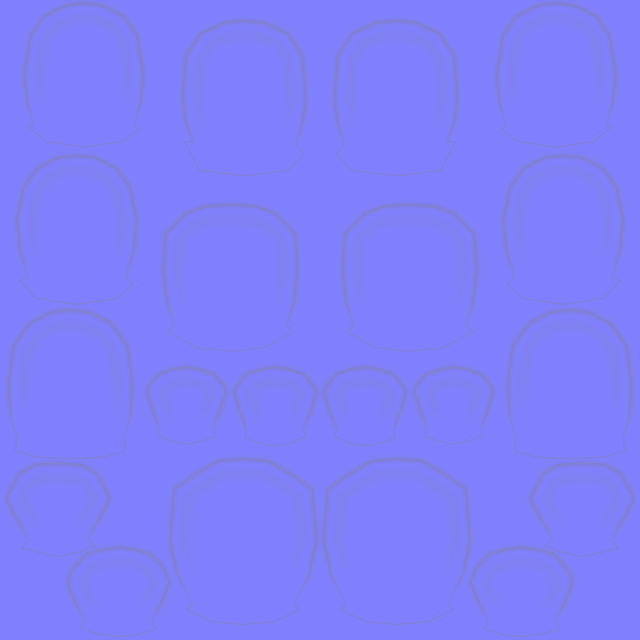
Reproduce this texture map procedurally as a Shadertoy shader.

```glsl
float glow(float d, float radius) {
    radius = max(radius, 0.5 / iResolution.y);
    return exp(-0.5 * d * d / (radius * radius));
}

float segmentDistance(vec2 p, vec2 a, vec2 b) {
    vec2 ab = b - a;
    return length(p - a - ab * clamp(dot(p - a, ab) / dot(ab, ab), 0.0, 1.0));
}

// frame: centre x, top y, half width, height; the profile runs from crown to base
float plate(vec2 p, vec4 frame, vec4 crownShoulder, vec4 templeFlank,
            vec4 neckLip, vec2 base, float waist, float tilt) {
    vec2 q = vec2(p.x - frame.x, frame.y - p.y);
    float lean = q.x < 0.0 ? -tilt : tilt;
    q.x = abs(q.x);

    vec2 profile[10] = vec2[10](
        vec2(0.0), crownShoulder.xy, crownShoulder.zw, templeFlank.xy,
        vec2(1.0, waist), templeFlank.zw,
        neckLip.xy + vec2(0.0, lean * 0.35),
        neckLip.zw + vec2(0.0, lean), base, vec2(0.0, 1.0));

    float rim = 1.0, foot = 1.0;
    bool inside = false;
    for (int i = 0; i < 9; i++) {
        vec2 a = profile[i] * frame.zw;
        vec2 b = profile[i + 1] * frame.zw;
        float d = segmentDistance(q, a, b);
        if (i < 6) rim = min(rim, d);
        else foot = min(foot, d);
        if ((a.y > q.y) != (b.y > q.y) &&
            q.x < a.x + (b.x - a.x) * (q.y - a.y) / (b.y - a.y)) inside = !inside;
    }

    // Crisp crease with a halo, thin foot line, and a soft inset groove
    float height = q.y / frame.w;
    float fade = 1.0 - smoothstep(0.6, 0.9, height);
    float crease = mix(0.09, 0.13, fade) * glow(rim, mix(0.001, 0.0019, fade))
                 + 0.055 * fade * glow(rim, 0.0055);
    float line = 0.15 * glow(foot, 0.001);
    float groove = inside ? 0.06 * glow(rim - 0.0225, 0.0075) : 0.0;
    groove *= 1.0 - smoothstep(0.45, 0.8, height);
    return max(max(crease, line), groove);
}

void mainImage(out vec4 fragColor, in vec2 fragCoord) {
    vec2 uv = fragCoord / iResolution.xy;
    vec2 p = vec2(0.5 - abs(uv.x - 0.5), uv.y);
    float shade = 0.0;

    // Outer column
    shade = max(shade, plate(p, vec4(0.131, 0.995, 0.093, 0.225),
        vec4(0.30, 0.015, 0.67, 0.09), vec4(0.89, 0.22, 0.95, 0.70),
        vec4(0.84, 0.845, 0.94, 0.865), vec2(0.63, 0.96), 0.50, 0.01));
    shade = max(shade, plate(p, vec4(0.120, 0.7565, 0.0935, 0.232),
        vec4(0.30, 0.01, 0.65, 0.08), vec4(0.89, 0.21, 0.95, 0.64),
        vec4(0.82, 0.82, 0.95, 0.855), vec2(0.68, 0.96), 0.43, 0.012));
    shade = max(shade, plate(p, vec4(0.110, 0.5155, 0.0965, 0.232),
        vec4(0.30, 0.015, 0.66, 0.09), vec4(0.92, 0.24, 0.97, 0.72),
        vec4(0.87, 0.86, 0.89, 0.95), vec2(0.55, 0.99), 0.50, 0.0));

    // Large inner plates
    shade = max(shade, plate(p, vec4(0.3815, 0.9675, 0.0963, 0.242),
        vec4(0.30, 0.01, 0.70, 0.08), vec4(0.94, 0.22, 0.95, 0.65),
        vec4(0.84, 0.79, 0.97, 0.82), vec2(0.72, 0.965), 0.50, 0.035));
    shade = max(shade, plate(p, vec4(0.360, 0.680, 0.1045, 0.229),
        vec4(0.38, 0.01, 0.67, 0.06), vec4(0.97, 0.20, 0.95, 0.66),
        vec4(0.84, 0.825, 0.95, 0.865), vec2(0.50, 0.975), 0.45, 0.0));
    shade = max(shade, plate(p, vec4(0.380, 0.2825, 0.1145, 0.258),
        vec4(0.34, 0.01, 0.65, 0.09), vec4(0.94, 0.18, 0.90, 0.70),
        vec4(0.69, 0.875, 0.77, 0.91), vec2(0.42, 0.985), 0.49, 0.0));

    // Small middle row
    shade = max(shade, plate(p, vec4(0.291, 0.426, 0.061, 0.120),
        vec4(0.30, 0.02, 0.70, 0.09), vec4(0.96, 0.23, 0.87, 0.55),
        vec4(0.70, 0.79, 0.74, 0.89), vec2(0.40, 0.96), 0.33, 0.01));
    shade = max(shade, plate(p, vec4(0.430, 0.426, 0.064, 0.1225),
        vec4(0.30, 0.02, 0.70, 0.085), vec4(0.97, 0.26, 0.87, 0.55),
        vec4(0.70, 0.80, 0.73, 0.89), vec2(0.38, 0.97), 0.33, -0.01));

    // Lower corners
    shade = max(shade, plate(p, vec4(0.0905, 0.276, 0.080, 0.146),
        vec4(0.45, 0.015, 0.76, 0.11), vec4(0.98, 0.34, 0.88, 0.52),
        vec4(0.57, 0.82, 0.72, 0.895), vec2(0.40, 0.95), 0.39, -0.01));
    shade = max(shade, plate(p, vec4(0.185, 0.1445, 0.0795, 0.1395),
        vec4(0.30, 0.02, 0.62, 0.07), vec4(0.90, 0.235, 0.90, 0.55),
        vec4(0.66, 0.83, 0.74, 0.91), vec2(0.40, 0.97), 0.39, 0.0));

    fragColor = vec4(0.5, 0.5, 1.0 - shade, 1.0);
}
```
